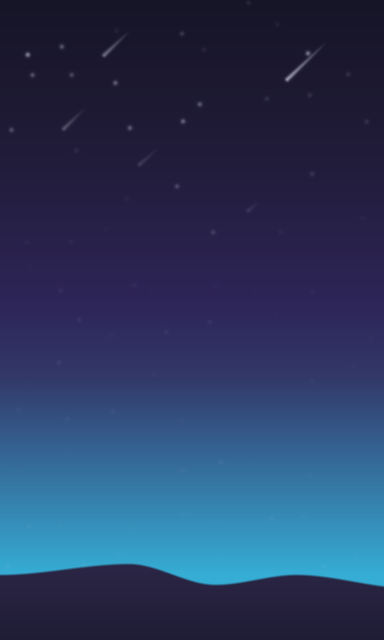
Give the GLSL for this background, as a Shadertoy shader.

```glsl
// Night sky above a rolling ridge: a dusk gradient, soft scattered stars and
// slanted meteors. The sky blends colour stops, the stars come from a hashed
// grid, the meteors are tapered segments and the ridge is a sum of smooth steps.

const vec3 ZENITH  = vec3(0.085, 0.080, 0.150);
const vec3 NIGHT   = vec3(0.130, 0.110, 0.230);
const vec3 VIOLET  = vec3(0.180, 0.145, 0.345);
const vec3 INDIGO  = vec3(0.195, 0.220, 0.410);
const vec3 BLUE    = vec3(0.205, 0.380, 0.565);
const vec3 HORIZON = vec3(0.210, 0.680, 0.835);
const vec3 HILL_TOP    = vec3(0.165, 0.145, 0.265);
const vec3 HILL_BOTTOM = vec3(0.120, 0.110, 0.210);
const vec3 STARLIGHT   = vec3(0.85, 0.85, 0.92);

const float STAR_CELL    = 0.075;
const float STAR_RADIUS  = 0.0038;
const float STAR_DENSITY = 0.78;
const float METEOR_WIDTH = 0.0034;
const float RIDGE_BLUR   = 0.0025;

// Linear ramp from 0 at a to 1 at b
float ramp(float a, float b, float x) {
    return clamp((x - a) / (b - a), 0.0, 1.0);
}

vec3 hash3(vec2 p) {
    vec3 q = fract(vec3(p.xyx) * vec3(0.1031, 0.1030, 0.0973));
    q += dot(q, q.yxz + 33.33);
    return fract((q.xxy + q.yzz) * q.zyx);
}

vec3 skyColor(float y) {
    vec3 c = mix(HORIZON, BLUE, ramp(0.10, 0.30, y));
    c = mix(c, INDIGO, ramp(0.30, 0.41, y));
    c = mix(c, VIOLET, ramp(0.41, 0.52, y));
    c = mix(c, NIGHT, ramp(0.52, 0.74, y));
    return mix(c, ZENITH, ramp(0.74, 1.0, y));
}

// One jittered star per cell, fading towards the horizon
float stars(vec2 p) {
    vec2 cell = floor(p / STAR_CELL);
    vec3 rnd = hash3(cell + 17.0);
    vec2 center = (cell + 0.15 + 0.7 * rnd.xy) * STAR_CELL;
    float present = step(rnd.z, STAR_DENSITY);
    float strength = mix(0.06, 0.55, pow(rnd.z / STAR_DENSITY, 2.0));
    float fade = mix(0.12, 1.0, smoothstep(0.5, 0.9, p.y));
    vec2 d = (p - center) / STAR_RADIUS;
    return present * strength * fade * exp(-dot(d, d));
}

// Bright at the head, thinning and fading along the tail
float meteor(vec2 p, vec2 head, vec2 tail, float strength) {
    vec2 axis = tail - head;
    float t = clamp(dot(p - head, axis) / dot(axis, axis), 0.0, 1.0);
    float d = length(p - head - axis * t);
    float w = METEOR_WIDTH * mix(1.0, 0.65, t);
    return strength * (1.0 - t) * exp(-d * d / (w * w));
}

float ridgeHeight(float x) {
    float h = 0.1016 + 0.0170 * smoothstep(0.0, 0.337, x);
    h -= 0.0325 * smoothstep(0.337, 0.561, x);
    h += 0.0155 * smoothstep(0.561, 0.772, x);
    return h - 0.0210 * smoothstep(0.772, 1.07, x);
}

void mainImage(out vec4 fragColor, in vec2 fragCoord) {
    vec2 uv = fragCoord / iResolution.xy;
    vec2 p = fragCoord / iResolution.y;

    // Sky and lights
    vec3 color = skyColor(uv.y);
    float light = stars(p);
    light += meteor(p, vec2(0.449, 0.876), vec2(0.510, 0.934), 0.65);
    light += meteor(p, vec2(0.163, 0.914), vec2(0.203, 0.952), 0.42);
    light += meteor(p, vec2(0.100, 0.799), vec2(0.134, 0.832), 0.28);
    light += meteor(p, vec2(0.218, 0.743), vec2(0.248, 0.769), 0.16);
    light += meteor(p, vec2(0.388, 0.671), vec2(0.405, 0.685), 0.11);
    color = mix(color, STARLIGHT, clamp(light, 0.0, 1.0));

    // Foreground ridge
    float ridge = ridgeHeight(uv.x);
    float blur = max(RIDGE_BLUR, 0.75 / iResolution.y);
    vec3 hill = mix(HILL_BOTTOM, HILL_TOP, ramp(0.0, 0.11, uv.y));
    color = mix(color, hill, smoothstep(blur, -blur, uv.y - ridge));

    fragColor = vec4(color, 1.0);
}
```
